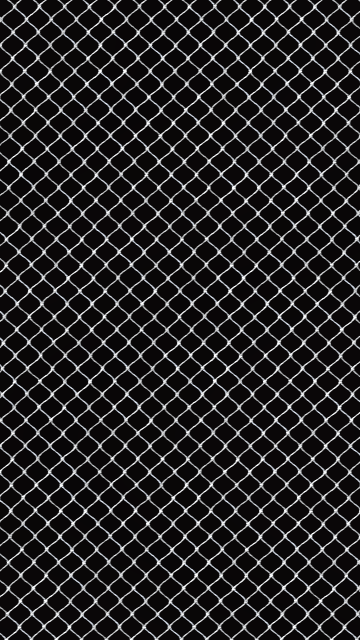
This pattern is drawn by a Shadertoy shader. Its source:

```glsl
// Lengths are fractions of the canvas height
const vec2  PITCH      = vec2(0.0391, 0.0404);  // mesh diamond size
const vec2  ANCHOR     = vec2(0.2642, 0.606);   // one knot of the mesh
const float LEAN       = 0.032;                 // sideways drift with height
const float WIRE       = 0.00120;               // wire half width
const float KNOT_SWELL = 0.65;                  // extra width at the hooks
const float SWING      = 0.290;                 // zigzag reach, in pitches
const float BEND       = 0.993;                 // 1.0 gives sharp corners
const float BOW        = 0.07;                  // sideways bow of one strand
const float CURL       = 0.035;                 // shared S curve of the strands
const float WOBBLE     = 0.0004;                // hand-made irregularity
const float FRONT_GAIN = 1.04;                  // brightness of rising strands
const float BACK_GAIN  = 0.94;                  // brightness of falling strands
const vec3  BACKDROP   = vec3(0.036, 0.027, 0.029);
const vec3  STEEL      = vec3(0.805, 0.810, 0.816);
const vec3  COOL_TINT  = vec3(0.95, 0.98, 1.03);
const float TAU        = 6.2831853;

float hash(vec2 p) {
    p = fract(p * vec2(0.1031, 0.1137));
    p += dot(p, p.yx + 33.3);
    return fract((p.x + p.y) * p.x * 17.0);
}

// Slow bending of the whole mesh
vec2 wobble(vec2 p) {
    vec2 a = sin(p.yx * vec2(61.0, 47.0) + vec2(0.4, 2.1));
    vec2 b = sin(p * vec2(83.0, 71.0) + p.yx * 39.0 + vec2(1.7, 0.3));
    return WOBBLE * (a + 0.7 * b);
}

// Uneven zinc along a strand
float mottle(float s, float seed) {
    float phase = seed * TAU;
    return 0.5 * sin(s * 31.0 + phase) + 0.3 * sin(s * 67.0 + phase * 2.3)
         + 0.2 * sin(s * 113.0 + phase * 3.1);
}

// Lays one vertical zigzag wire over col; front picks the rising strands
void drawWire(inout vec3 col, vec2 q, float k, bool front, float aa) {
    float turn = q.y - 0.5 * (k + 1.0);
    float c = cos(TAU * turn);
    float slope = -4.0 * SWING * BEND * sin(TAU * turn)
                / sqrt(1.0 - BEND * BEND * c * c);
    if ((slope > 0.0) != front) return;

    // Zigzag axis; each strand is bent a little differently
    float seed = hash(vec2(k, floor(2.0 * turn)) + 57.0);
    float slack = 1.0 - c * c;
    float axis = 0.5 * (k + 0.5) + SWING * asin(BEND * c) * 4.0 / TAU;
    axis += slack * (BOW * (seed - 0.5) + CURL * c);
    float tilt = slope * PITCH.x / PITCH.y;
    float side = (q.x - axis) * PITCH.x / sqrt(1.0 + tilt * tilt);

    float grain = mottle(q.y, seed);
    float knot = smoothstep(0.89, 1.0, abs(c));
    float radius = WIRE * (1.0 + KNOT_SWELL * knot + 0.16 * grain);

    // Round section lit from the upper left
    float across = clamp(side / radius, -1.0, 1.0);
    float light = 0.92 + 0.22 * (seed - 0.5) + 0.13 * grain + 0.13 * knot;
    light *= 1.04 - 0.16 * across * across - 0.07 * across;
    vec3 metal = STEEL * light * (front ? FRONT_GAIN : BACK_GAIN);
    if (!front) metal *= mix(vec3(1.0), COOL_TINT, seed);

    float gap = abs(side) - radius;
    float shade = 1.0 - smoothstep(0.0, WIRE, gap);
    col *= 1.0 - 0.30 * shade;
    col = mix(col, metal, 1.0 - smoothstep(-aa, aa, gap));
}

void mainImage(out vec4 fragColor, in vec2 fragCoord) {
    vec2 p = fragCoord / iResolution.y;
    float aa = 0.60 / iResolution.y;

    // Mesh coordinates, with knots on half steps
    vec2 m = p - ANCHOR + wobble(p);
    m.x -= LEAN * m.y;
    vec2 q = m / PITCH;

    vec3 col = BACKDROP * (1.0 + 0.08 * sin(p.x * 9.0 + 4.0 * sin(p.y * 5.0)));

    // Falling strands first, then the rising ones that cross over them
    float nearest = floor(2.0 * q.x);
    for (int layer = 0; layer < 2; layer++) {
        for (int i = -1; i <= 1; i++) {
            drawWire(col, q, nearest + float(i), layer == 1, aa);
        }
    }
    fragColor = vec4(col, 1.0);
}
```
